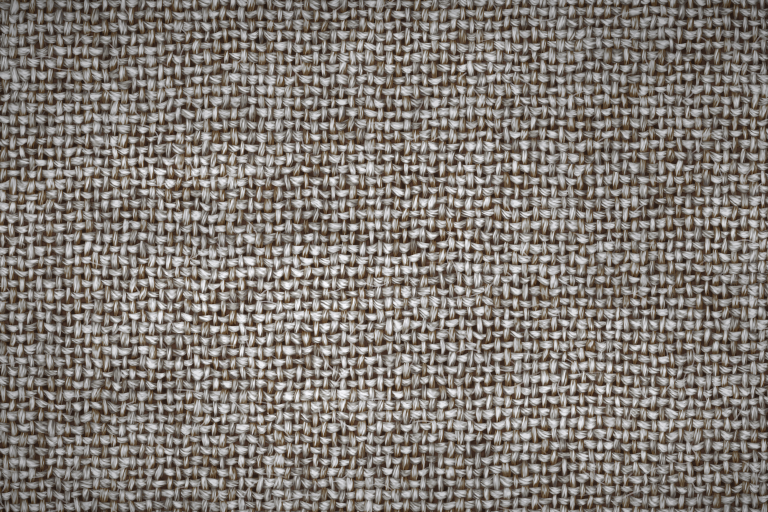
Give the GLSL for this texture, as a WebGL 2 fragment shader.

```glsl
#version 300 es
precision highp float;
// Coarse plain-weave burlap: warp and weft yarns swap over and under in a
// checker of crossings. Each yarn has a round profile, twisted fibres and slubs;
// loose hairs, brown stains and a soft vignette finish the cloth.

#define THREADS vec2(84.0, 46.0)  // warp yarns across, weft yarns down
#define WARP_HALF 0.35            // half widths, in yarn spacings
#define WEFT_HALF 0.37
#define SLUB 0.26                 // thickness variation along a yarn
#define WANDER 0.42               // sideways drift of the yarns
#define BOW 0.09                  // sag of the weft where it passes over
#define TILT 0.012                // rise of the weft from left to right
#define FIBRE 0.66                // contrast of the twisted fibres
#define HAIR_GRID vec2(36.0, 24.0)
#define HAIR_WIDTH 0.03
#define VIGNETTE 0.32

uniform vec2 u_resolution;
out vec4 fragColor;

const float PI = 3.14159;
const vec3 GAP = vec3(0.20, 0.14, 0.11);
const vec3 BROWN = vec3(0.37, 0.31, 0.24);
const vec3 SHADE = vec3(0.36, 0.33, 0.32);
const vec3 JUTE = vec3(0.49, 0.47, 0.44);
const vec3 FLAX = vec3(0.63, 0.62, 0.60);
const vec3 PALE = vec3(0.77, 0.77, 0.78);
const vec3 GLINT = vec3(0.90, 0.90, 0.91);
const vec3 STAIN = vec3(1.06, 0.92, 0.70);

float hash(vec2 p) {
  return fract(sin(dot(p, vec2(127.1, 311.7))) * 43758.5453);
}

float noise(vec2 p) {
  vec2 i = floor(p), f = fract(p);
  f = f * f * (3.0 - 2.0 * f);
  return mix(mix(hash(i), hash(i + vec2(1, 0)), f.x),
             mix(hash(i + vec2(0, 1)), hash(i + vec2(1, 1)), f.x), f.y);
}

// Yarn colour from shadow to highlight
vec3 yarnColour(float tone) {
  vec3 c = mix(GAP, BROWN, smoothstep(0.05, 0.22, tone));
  c = mix(c, SHADE, smoothstep(0.24, 0.36, tone));
  c = mix(c, JUTE, smoothstep(0.38, 0.50, tone));
  c = mix(c, FLAX, smoothstep(0.50, 0.66, tone));
  c = mix(c, PALE, smoothstep(0.65, 0.86, tone));
  return mix(c, GLINT, smoothstep(0.86, 1.08, tone));
}

// One yarn: x = tone, y = coverage. lift is +1 on top of a crossing, -1 below.
vec2 yarn(float across, float along, float id, float halfWidth, float lift, float slant) {
  float slub = noise(vec2(along * 0.5, id * 7.3)) - 0.5;
  slub += 0.6 * smoothstep(0.72, 0.95, noise(vec2(along * 0.11, id * 5.1 + 60.0)));
  float width = halfWidth + SLUB * slub + 0.05 * lift;
  float d = across / width;
  float body = sqrt(max(0.0, 1.0 - d * d));
  float fibre = noise(vec2(along * 1.3 + id * 17.0, across * 7.0 + along * slant)) - 0.5;
  fibre += 0.6 * (noise(vec2(along * 4.0, across * 11.0 + id * 9.0)) - 0.5);
  float patchTone = noise(vec2(along * 0.8, id * 3.7 + 40.0)) - 0.5;
  float tone = body * (0.57 + 0.33 * lift) + 0.10 * d;
  tone += FIBRE * fibre * body + 0.20 * patchTone + 0.08 * (hash(vec2(id, halfWidth)) - 0.5);
  return vec2(tone, 1.0 - smoothstep(0.82, 1.04, abs(d)));
}

vec3 weave(vec2 uv) {
  vec2 p = (uv - vec2(0.0, TILT * uv.x)) * THREADS;
  p += WANDER * (vec2(noise(p * 0.7), noise(p * 0.7 + 31.0)) - 0.5);
  p += 0.5 * (vec2(noise(p * 0.08 + 9.0), noise(p * 0.08 + 70.0)) - 0.5);
  vec2 cell = floor(p), f = p - cell - 0.5;
  bool weftOver = mod(cell.x + cell.y, 2.0) > 0.5;
  float side = weftOver ? 1.0 : -1.0;

  float wave = side * cos(PI * f.x);
  vec2 weft = yarn(f.y + BOW * wave, p.x, cell.y, WEFT_HALF, wave, 3.0);
  vec2 warp = yarn(-f.x, p.y, cell.x + 200.0, WARP_HALF, -side * cos(PI * f.y), 1.8);
  vec3 weftColour = yarnColour(weft.x + 0.03);
  float stain = smoothstep(0.25, 0.65, noise(p * 0.9 + 120.0));
  stain *= 1.0 - smoothstep(0.42, 0.68, warp.x);
  vec3 warpColour = yarnColour(warp.x - 0.02) * mix(vec3(1.0), STAIN, stain);

  // Lower yarn first, then the one on top
  vec3 c = GAP * (0.7 + 0.9 * noise(p * 3.0));
  if (weftOver) return mix(mix(c, warpColour, warp.y), weftColour, weft.y);
  return mix(mix(c, weftColour, weft.y), warpColour, warp.y);
}

// Coverage of short curved loose fibres, scattered one per grid cell
float hairs(vec2 uv) {
  vec2 g = uv * HAIR_GRID, home = floor(g);
  float soft = HAIR_GRID.y / u_resolution.y, cover = 0.0;
  for (int i = 0; i < 9; i++) {
    vec2 cell = home + vec2(i % 3 - 1, i / 3 - 1);
    vec2 q = g - cell - vec2(hash(cell), hash(cell + 5.3));
    float angle = PI * hash(cell + 11.7);
    vec2 along = vec2(cos(angle), sin(angle));
    q = vec2(dot(q, along), dot(q, vec2(-along.y, along.x)));
    float halfLength = mix(0.2, 0.9, hash(cell + 23.1));
    float d = abs(q.y - 1.4 * (hash(cell + 37.9) - 0.5) * q.x * q.x);
    float line = 1.0 - smoothstep(HAIR_WIDTH * 0.4, HAIR_WIDTH + soft * 0.7, d);
    line *= 1.0 - smoothstep(halfLength * 0.6, halfLength, abs(q.x));
    cover = max(cover, line * smoothstep(0.2, 0.9, hash(cell + 51.3)));
  }
  return cover;
}

void main() {
  vec2 uv = gl_FragCoord.xy / u_resolution;
  vec3 colour = vec3(0.0);
  for (int i = 0; i < 4; i++)  // four samples smooth the yarn edges
    colour += 0.25 * weave(uv + (vec2(i % 2, i / 2) * 0.5 - 0.25) / u_resolution);
  colour = mix(colour, PALE, 0.6 * hairs(uv));
  // Broad unevenness and darker corners
  vec2 fromCentre = (uv - vec2(0.5, 0.46)) * 2.0;
  colour *= 1.05 - VIGNETTE * 0.5 * dot(fromCentre, fromCentre);
  fragColor = vec4(colour * (0.93 + 0.14 * noise(uv * vec2(5.0, 9.0))), 1.0);
}
```
